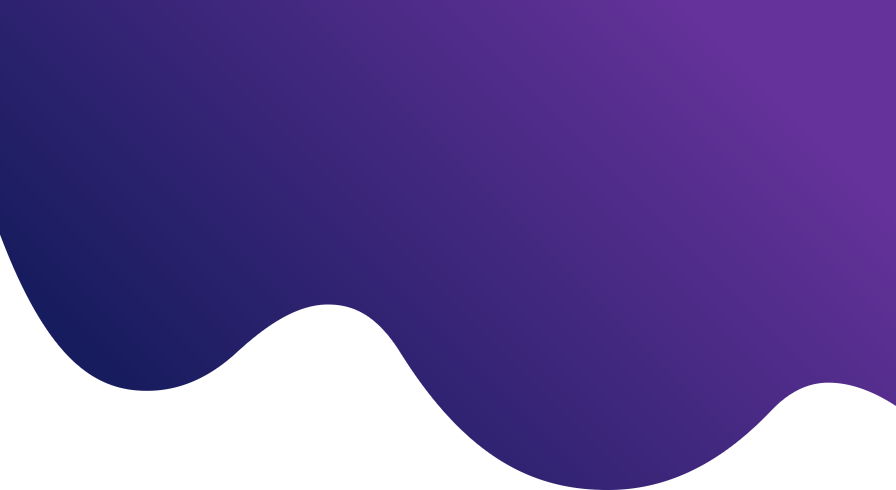
Give the GLSL for this background, as a Shadertoy shader.

```glsl
// Diagonal indigo-to-violet gradient with a smooth white wave along the bottom.

const vec2 DESIGN_SIZE = vec2(7.68, 4.20);   // extent of the drawing space
const vec3 INDIGO = vec3(0.092, 0.110, 0.370);
const vec3 VIOLET = vec3(0.392, 0.195, 0.602);
const vec3 WHITE  = vec3(1.0);

// Gradient runs along x + y, between these two values.
const float GRADIENT_START = 2.00;
const float GRADIENT_END   = 10.00;

// Wave knots: x, height, slope.
const int KNOT_COUNT = 9;
const vec3 KNOTS[KNOT_COUNT] = vec3[KNOT_COUNT](
    vec3(0.00, 2.19, -2.65),
    vec3(1.26, 0.85,  0.00),
    vec3(2.03, 1.18,  0.92),
    vec3(2.81, 1.59,  0.00),
    vec3(3.43, 1.18, -1.60),
    vec3(5.21, 0.00,  0.00),
    vec3(6.61, 0.68,  1.05),
    vec3(7.10, 0.92,  0.00),
    vec3(7.68, 0.72, -0.65)
);

// Cubic Hermite segment between two knots: returns height and slope at x.
vec2 hermite(vec3 a, vec3 b, float x) {
    float span = b.x - a.x;
    float t = (x - a.x) / span;
    float rise = b.y - a.y;
    float startTangent = a.z * span;
    float endTangent = b.z * span;
    float quadratic = 3.0 * rise - 2.0 * startTangent - endTangent;
    float cubic = startTangent + endTangent - 2.0 * rise;
    float height = a.y + t * (startTangent + t * (quadratic + t * cubic));
    float slope = (startTangent + t * (2.0 * quadratic + 3.0 * t * cubic)) / span;
    return vec2(height, slope);
}

vec2 waveAt(float x) {
    vec2 wave = vec2(0.0);
    for (int i = 0; i < KNOT_COUNT - 1; i++) {
        if (x >= KNOTS[i].x) wave = hermite(KNOTS[i], KNOTS[i + 1], x);
    }
    return wave;
}

void mainImage(out vec4 fragColor, in vec2 fragCoord) {
    vec2 p = fragCoord / iResolution.xy * DESIGN_SIZE;
    float pixel = DESIGN_SIZE.y / iResolution.y;

    // Diagonal background gradient
    float blend = (p.x + p.y - GRADIENT_START) / (GRADIENT_END - GRADIENT_START);
    vec3 background = mix(INDIGO, VIOLET, clamp(blend, 0.0, 1.0));

    // Approximate signed distance to the wave, positive above it
    vec2 wave = waveAt(p.x);
    float wavDistance = (p.y - wave.x) / sqrt(1.0 + wave.y * wave.y);
    float coverage = clamp(wavDistance / pixel + 0.5, 0.0, 1.0);

    fragColor = vec4(mix(WHITE, background, coverage), 1.0);
}
```
